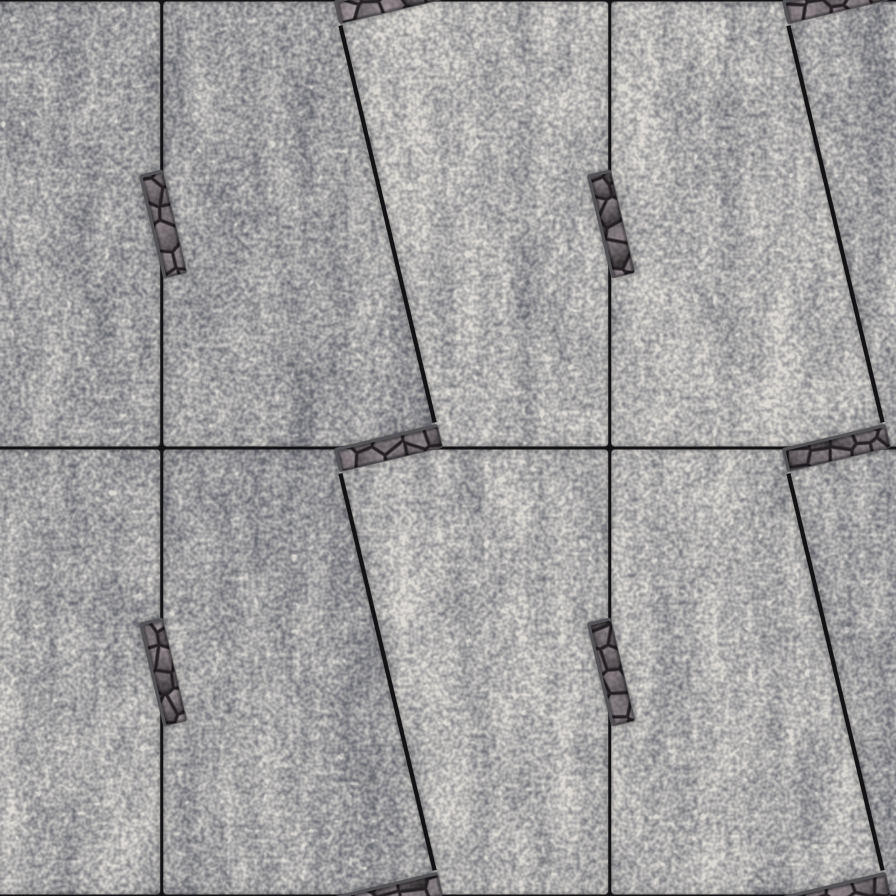
This texture is drawn by a Shadertoy shader. Its source:

```glsl
const float REPEATS = 2.0;                    // cells across and down
const float SEAM_X = 0.361;                   // upright seam, in cell units
const vec2 SLANT_CENTRE = vec2(0.865, 0.5);
const vec2 FLAT_GAP = vec2(0.867, 0.0);       // centres of the gravel gaps
const vec2 UPRIGHT_GAP = vec2(0.364, 0.5);
const vec2 GAP_HALF = vec2(0.119, 0.0275);
const vec2 TILT = vec2(0.973, 0.231);         // direction of the tilted frame
const float SLANT_HALF_LENGTH = 0.455;
const float SEAM_HALF = 0.0033;
const float SLANT_HALF = 0.0046;
const float FILLET = 0.010;
const float WALL = 0.0045;
const float STONE_SCALE = 20.0;
const float TONE_AMOUNT = 0.12;
const float STREAK_AMOUNT = 0.30;
const float GRAIN_AMOUNT = 0.55;
const vec3 SLAB_DARK = vec3(0.455, 0.46, 0.485);
const vec3 SLAB_LIGHT = vec3(0.83, 0.82, 0.805);
const vec3 SEAM_COLOUR = vec3(0.07, 0.07, 0.08);
const vec3 WALL_COLOUR = vec3(0.33, 0.33, 0.345);
const vec3 STONE_COLOUR = vec3(0.45, 0.425, 0.44);
const vec3 CREVICE_COLOUR = vec3(0.14, 0.125, 0.14);

vec2 hash2(vec2 p) {
    vec3 q = fract(p.xyx * vec3(0.1031, 0.1030, 0.0973));
    q += dot(q, q.yzx + 33.33);
    return fract((q.xx + q.yz) * q.zy);
}

float cornerSlope(vec2 cell, vec2 offset) {
    float angle = 6.2832 * hash2(cell).x;
    return dot(vec2(cos(angle), sin(angle)), offset);
}

float gradientNoise(vec2 p) {
    vec2 i = floor(p), f = fract(p), e = vec2(1.0, 0.0);
    vec2 w = f * f * f * (f * (f * 6.0 - 15.0) + 10.0);
    float low = mix(cornerSlope(i, f), cornerSlope(i + e, f - e), w.x);
    float high = mix(cornerSlope(i + e.yx, f - e.yx), cornerSlope(i + 1.0, f - 1.0), w.x);
    return mix(low, high, w.y);
}

// Offset from the nearest copy of a centre, in the tilted frame
vec2 tiltedOffset(vec2 p, vec2 centre) {
    vec2 q = fract(p - centre + 0.5) - 0.5;
    return vec2(dot(q, TILT), dot(q, vec2(-TILT.y, TILT.x)));
}

float roundBox(vec2 p, vec2 halfSize, float radius) {
    vec2 q = abs(p) - halfSize + radius;
    return length(max(q, 0.0)) + min(max(q.x, q.y), 0.0) - radius;
}

float smoothMin(float a, float b, float k) {
    float h = max(k - abs(a - b), 0.0) / k;
    return min(a, b) - 0.25 * h * h * k;
}

// Angular stones: Voronoi cells, each a randomly tilted facet
vec3 gravel(vec2 p) {
    vec2 cell = floor(p), nearest = vec2(0.0), id = vec2(0.0);
    float best = 9.0, border = 9.0;
    for (int k = 0; k < 9; k++) {
        vec2 c = cell + vec2(k % 3 - 1, k / 3 - 1);
        vec2 r = c + 0.15 + 0.7 * hash2(c) - p;
        if (dot(r, r) < best) { best = dot(r, r); nearest = r; id = c; }
    }
    for (int k = 0; k < 25; k++) {
        vec2 c = id + vec2(k % 5 - 2, k / 5 - 2);
        vec2 r = c + 0.15 + 0.7 * hash2(c) - p;
        vec2 across = r - nearest;
        if (dot(across, across) > 0.0001)
            border = min(border, dot(0.5 * (r + nearest), normalize(across)));
    }
    vec2 seed = hash2(id + 17.0);
    float light = 0.82 + 0.35 * seed.x + dot(seed.yx - 0.5, nearest) * 0.9;
    light += 0.22 * gradientNoise(p * 5.0) - 0.25 * nearest.y;
    return mix(CREVICE_COLOUR, STONE_COLOUR * light, smoothstep(0.02, 0.13, border));
}

// Concrete face: tone per slab, upright streaks, clouds and sandy grain
vec3 concrete(vec2 uv, vec2 slab) {
    vec2 p = uv + 3.0 * hash2(slab + 5.0);
    float t = 0.55 + TONE_AMOUNT * cos(1.6 * (slab.x - 2.4));
    t += 0.08 * (hash2(slab + 40.0).x - 0.5);
    t += STREAK_AMOUNT * gradientNoise(p * vec2(16.0, 2.5));
    t += STREAK_AMOUNT * gradientNoise(p * vec2(44.0, 9.0) + 7.0);
    t += 0.22 * gradientNoise(p * vec2(34.0, 25.0) + 21.0);
    t += GRAIN_AMOUNT * gradientNoise(p * 130.0);
    t += GRAIN_AMOUNT * gradientNoise(p.yx * 235.0 + 11.0);
    t += 0.35 * smoothstep(0.32, 0.55, gradientNoise(p * 95.0 + 31.0));
    return mix(SLAB_DARK, SLAB_LIGHT, clamp(t, -0.1, 1.1));
}

void mainImage(out vec4 fragColor, in vec2 fragCoord) {
    vec2 uv = fragCoord / iResolution.y;
    vec2 p = uv * REPEATS, cell = floor(p), f = fract(p);
    float blur = 0.75 * REPEATS / iResolution.y;

    // Seams
    vec2 slant = tiltedOffset(p, SLANT_CENTRE);
    float upright = abs(f.x - SEAM_X) - SEAM_HALF;
    float level = abs(fract(p.y + 0.5) - 0.5) - SEAM_HALF;
    float slanted = max(abs(slant.x) - SLANT_HALF, abs(slant.y) - SLANT_HALF_LENGTH);
    float seam = min(smoothMin(upright, level, FILLET), slanted);

    // Slab faces, darker towards their edges
    float slantX = SLANT_CENTRE.x - (f.y - 0.5) * TILT.y / TILT.x;
    float column = 2.0 * cell.x + step(SEAM_X, f.x) + step(slantX, f.x);
    vec3 colour = concrete(uv, vec2(column, cell.y));
    vec2 flatAt = tiltedOffset(p, FLAT_GAP), uprightAt = tiltedOffset(p, UPRIGHT_GAP);
    float gap = min(roundBox(flatAt, GAP_HALF, 0.006), roundBox(uprightAt, GAP_HALF.yx, 0.006));
    colour *= 1.0 - 0.22 * exp(-max(min(seam, gap), 0.0) / 0.006);
    colour = mix(SEAM_COLOUR, colour, smoothstep(-blur, blur, seam));

    // Gravel gaps, with walls showing at the upper left
    vec2 shift = vec2(0.6, -0.6) * WALL;
    float bed = min(roundBox(flatAt - shift, GAP_HALF - WALL, 0.004),
                    roundBox(uprightAt - shift, GAP_HALF.yx - WALL, 0.004));
    vec3 stones = gravel(p * STONE_SCALE) * mix(0.6, 1.0, smoothstep(0.0, 0.009, -bed));
    vec3 inside = mix(stones, WALL_COLOUR, smoothstep(-blur, blur, bed));
    colour = mix(inside, colour, smoothstep(-blur, blur, gap));
    fragColor = vec4(colour, 1.0);
}
```
